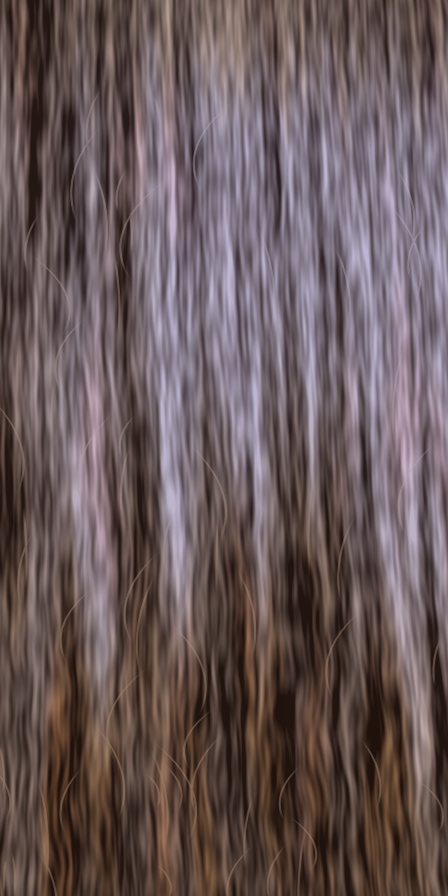
A WebGL 1 fragment shader for this texture:

```glsl
precision highp float;
uniform vec2 u_resolution;

vec2 hash2(vec2 p) {
  vec2 q = vec2(dot(p, vec2(127.1, 311.7)), dot(p, vec2(269.5, 183.3)));
  return fract(sin(q) * 43758.55);
}

float cornerSlope(vec2 cell, vec2 corner, vec2 f) {
  float angle = 6.2832 * hash2(cell + corner).x;
  return dot(vec2(cos(angle), sin(angle)), f - corner);
}

// Gradient noise, roughly -0.7 to 0.7
float gradientNoise(vec2 p) {
  vec2 cell = floor(p), f = fract(p);
  vec2 w = f * f * f * (f * (f * 6.0 - 15.0) + 10.0);
  float low = mix(cornerSlope(cell, vec2(0.0, 0.0), f), cornerSlope(cell, vec2(1.0, 0.0), f), w.x);
  float high = mix(cornerSlope(cell, vec2(0.0, 1.0), f), cornerSlope(cell, vec2(1.0, 1.0), f), w.x);
  return mix(low, high, w.y);
}

vec3 ramp(vec3 dark, vec3 middle, vec3 light, float t) {
  return t < 0.5 ? mix(dark, middle, t * 2.0) : mix(middle, light, t * 2.0 - 1.0);
}

// Loose, bent single hairs, denser towards the tips
float flyaways(vec2 p, float pixel) {
  float cover = 0.0;
  for (int i = 0; i < 64; i++) {
    vec2 place = hash2(vec2(float(i), 7.3));
    vec2 shape = hash2(vec2(float(i), 23.9));
    float size = 0.04 + 0.09 * shape.x;
    vec2 d = p - vec2(place.x, 1.75 * pow(place.y, 1.6));
    float along = d.y / size;
    float bend = (shape.y - 0.5) * size * (0.8 * along + 1.1 * along * along);
    float line = 1.0 - smoothstep(0.001, 0.0015 + pixel, abs(d.x - bend));
    cover = max(cover, line * (1.0 - smoothstep(0.5, 1.0, abs(along))));
  }
  return cover;
}

void main() {
  vec2 p = gl_FragCoord.xy / u_resolution.x;
  float pixel = 1.0 / u_resolution.x;
  float v = gl_FragCoord.y / u_resolution.y;
  float tips = 1.0 - smoothstep(0.1, 0.6, v);

  // Strands fan out downwards and ruffle near the tips
  float x = p.x * (1.0 - 0.12 * (1.0 - v));
  x += 0.012 * gradientNoise(p * vec2(3.0, 2.0));
  x += (0.002 + 0.009 * tips) * gradientNoise(p * vec2(14.0, 7.0) + 31.0);

  float lock = gradientNoise(vec2(x * 9.0 + 3.0, p.y * 0.8));
  float strand = gradientNoise(vec2(x * 31.0 + 11.0, p.y * 1.7));
  float thread = gradientNoise(vec2(x * 68.0, p.y * 4.0 + 5.0));
  float fibre = gradientNoise(vec2(x * 118.0, p.y * 13.0 + 9.0));
  float gap = smoothstep(0.14, 0.42, gradientNoise(vec2(x * 24.0 + 40.0, p.y * 0.9)));

  // Broad cool sheen, strongest at upper right
  float edge = v + 0.35 * lock + 0.15 * strand;
  float sheen = smoothstep(0.22, 0.68, edge) * smoothstep(-0.25, 0.5, x + 0.3 * lock);
  float crown = smoothstep(0.82, 1.0, v + 0.1 * strand);
  float cool = sheen * (1.0 - 0.9 * crown);

  float tone = mix(0.31, 0.75, sheen) - 0.17 * crown;
  tone += 0.28 * lock + 0.42 * strand + 0.5 * thread + 0.42 * fibre;
  tone -= 0.34 * gap * (1.0 - 0.6 * crown);
  tone = clamp(tone, 0.0, 1.1);

  // Brown lengths, golden tips, violet highlights
  vec3 brown = ramp(vec3(0.13, 0.08, 0.06), vec3(0.40, 0.33, 0.30), vec3(0.64, 0.55, 0.50), tone);
  vec3 golden = ramp(vec3(0.12, 0.07, 0.05), vec3(0.41, 0.29, 0.20), vec3(0.70, 0.53, 0.38), tone);
  vec3 violet = ramp(vec3(0.16, 0.11, 0.12), vec3(0.43, 0.39, 0.44), vec3(0.69, 0.66, 0.76), tone);
  float gold = tips * smoothstep(-0.25, 0.3, gradientNoise(vec2(x * 13.0 + 70.0, p.y * 1.2)));
  vec3 color = mix(mix(brown, golden, gold), violet, cool);

  // Faint reddish locks
  float red = smoothstep(0.1, 0.45, gradientNoise(vec2(x * 11.0 + 90.0, p.y * 1.5)));
  color += vec3(0.05, -0.01, -0.02) * red * tone;

  vec3 looseHair = mix(vec3(0.64, 0.52, 0.43), vec3(0.70, 0.66, 0.72), cool);
  color = mix(color, looseHair, 0.45 * flyaways(p, pixel));
  gl_FragColor = vec4(color, 1.0);
}
```
